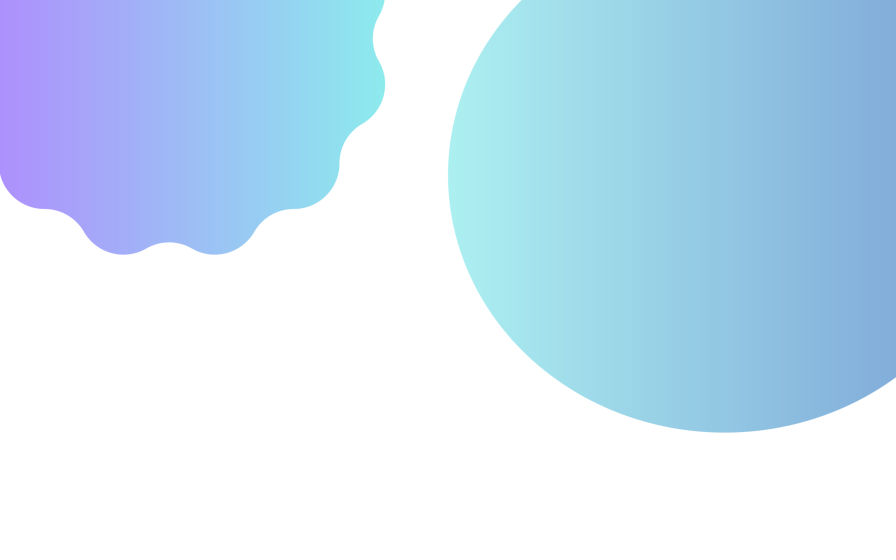
Give the GLSL for this background, as a Shadertoy shader.

```glsl
#define BADGE_CENTER vec2(0.302, 0.931)
#define BADGE_LOBES 12.0
#define LOBE_ORBIT 0.315
#define VALLEY_ORBIT 0.4452
#define SCALLOP_RADIUS 0.0814
#define OVAL_CENTER vec2(1.294, 0.6875)
#define OVAL_RADII vec2(0.494, 0.460)
#define BADGE_LEFT vec3(0.68, 0.565, 0.99)
#define BADGE_RIGHT vec3(0.55, 0.92, 0.93)
#define OVAL_LEFT vec3(0.675, 0.94, 0.945)
#define OVAL_RIGHT vec3(0.51, 0.68, 0.855)

const float PI = 3.14159;

// Scalloped disc whose outline alternates convex and concave arcs
float badgeDistance(vec2 p) {
    float halfSector = PI / BADGE_LOBES;
    float angle = atan(p.y, p.x);
    // Fold into half a sector: valley on the x axis, lobe on the far side
    angle = abs(mod(angle + halfSector, 2.0 * halfSector) - halfSector);
    vec2 q = length(p) * vec2(cos(angle), sin(angle));
    vec2 lobe = LOBE_ORBIT * vec2(cos(halfSector), sin(halfSector));
    vec2 valley = vec2(VALLEY_ORBIT, 0.0);

    // The line between arc centers decides which arc is nearest
    vec2 axis = valley - lobe;
    vec2 offset = q - lobe;
    float side = axis.x * offset.y - axis.y * offset.x;
    return side > 0.0 ? length(offset) - SCALLOP_RADIUS
                      : SCALLOP_RADIUS - length(q - valley);
}

// Approximate distance to an ellipse, accurate near its edge
float ovalDistance(vec2 p, vec2 radii) {
    float level = length(p / radii);
    float slope = length(p / (radii * radii));
    return level * (level - 1.0) / max(slope, 0.0001);
}

float coverage(float dist, float pixel) {
    return 1.0 - smoothstep(-0.75 * pixel, 0.75 * pixel, dist);
}

void mainImage(out vec4 fragColor, in vec2 fragCoord) {
    float pixel = 1.0 / iResolution.y;
    vec2 p = fragCoord * pixel;
    vec3 color = vec3(1.0);

    // Violet to aqua badge
    vec3 badge = mix(BADGE_LEFT, BADGE_RIGHT, clamp(p.x / 0.6875, 0.0, 1.0));
    color = mix(color, badge, coverage(badgeDistance(p - BADGE_CENTER), pixel));

    // Aqua to blue oval
    float ovalStart = OVAL_CENTER.x - OVAL_RADII.x;
    float ovalBlend = clamp((p.x - ovalStart) / 0.8, 0.0, 1.0);
    vec3 oval = mix(OVAL_LEFT, OVAL_RIGHT, ovalBlend);
    float ovalEdge = ovalDistance(p - OVAL_CENTER, OVAL_RADII);
    color = mix(color, oval, coverage(ovalEdge, pixel));

    fragColor = vec4(color, 1.0);
}
```
